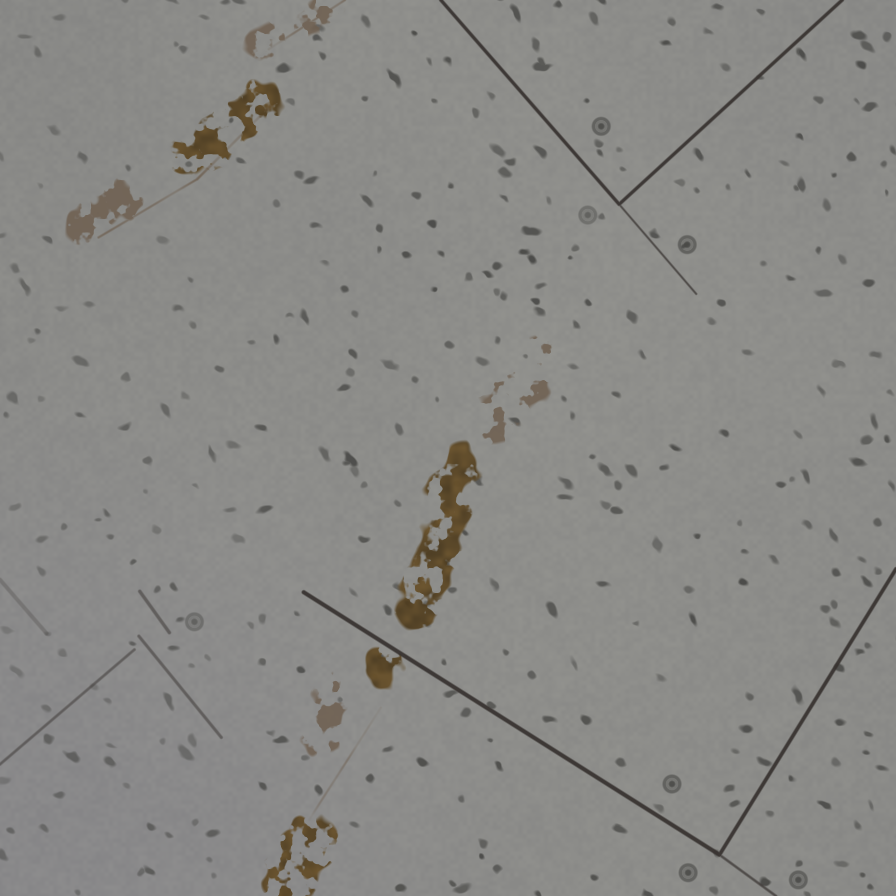
This texture is drawn by a three.js fragment shader. Its source:

```glsl
// Worn grey speckled floor with dark diagonal seams, nail heads and brown glue stains.
varying vec2 vUv;

const vec3 PALE_GREY = vec3(0.568, 0.568, 0.553);
const vec3 SHADE_GREY = vec3(0.525, 0.525, 0.518);
const vec3 SPECK_GREY = vec3(0.285, 0.285, 0.275);
const vec3 SEAM_DARK = vec3(0.215, 0.195, 0.185);
const vec3 GLUE_BROWN = vec3(0.345, 0.265, 0.135);
const vec3 RESIDUE = vec3(0.43, 0.37, 0.31);

float hash(vec2 p) {
  return fract(sin(dot(p, vec2(127.1, 311.7))) * 43758.5453);
}

float noise(vec2 p) {
  vec2 i = floor(p);
  vec2 f = fract(p);
  f = f * f * (3.0 - 2.0 * f);
  float low = mix(hash(i), hash(i + vec2(1.0, 0.0)), f.x);
  float high = mix(hash(i + vec2(0.0, 1.0)), hash(i + vec2(1.0, 1.0)), f.x);
  return mix(low, high, f.y);
}

float fbm(vec2 p) {
  return 0.6 * noise(p) + 0.28 * noise(p * 2.1 + 7.3) + 0.12 * noise(p * 4.3 + 3.1);
}

vec2 rotate(vec2 p, float angle) {
  float c = cos(angle);
  float s = sin(angle);
  return vec2(c * p.x + s * p.y, c * p.y - s * p.x);
}

float segmentDistance(vec2 p, vec2 a, vec2 b) {
  vec2 ab = b - a;
  return length(p - a - ab * clamp(dot(p - a, ab) / dot(ab, ab), 0.0, 1.0));
}

float seam(vec2 p, vec2 a, vec2 b, float halfWidth) {
  float d = segmentDistance(p, a, b);
  return 1.0 - smoothstep(halfWidth - 0.001, halfWidth + 0.0014, d);
}

// Jittered oval flecks, mostly slanting down to the right, in loose clusters
float specks(vec2 p, float cells, float share, float seed) {
  float cover = 0.0;
  vec2 home = floor(p * cells);
  for (int y = -1; y <= 1; y++) {
    for (int x = -1; x <= 1; x++) {
      vec2 cell = home + vec2(float(x), float(y));
      vec2 key = cell + seed;
      vec2 centre = (cell + vec2(hash(key + 1.7), hash(key + 5.9))) / cells;
      float cluster = 0.45 + 1.1 * noise(centre * 9.0 + seed);
      float present = step(hash(key + 9.2), share * cluster);
      vec2 q = rotate(p - centre, -0.5 + 1.5 * (hash(key + 3.4) - 0.5));
      float size = mix(0.0026, 0.0047, hash(key + 6.6));
      float stretch = mix(1.1, 2.5, pow(hash(key + 8.1), 1.5));
      float d = length(q / vec2(stretch, 1.0)) - size;
      float tone = mix(0.5, 1.0, hash(key + 2.8));
      cover = max(cover, present * tone * (1.0 - smoothstep(-0.0018, 0.0014, d)));
    }
  }
  return cover;
}

// Dark ring around a small dark head
float nail(vec2 p, vec2 centre) {
  float r = length(p - centre);
  float ring = 1.0 - smoothstep(0.0008, 0.0032, abs(r - 0.0085));
  float head = 1.0 - smoothstep(0.002, 0.006, r);
  float dish = 0.4 * (1.0 - smoothstep(0.007, 0.011, r));
  return max(max(0.7 * ring, head), dish);
}

// Broken patch along a strip; coverage sets how much of it remains
float stain(vec2 p, vec2 a, vec2 b, float halfWidth, float coverage) {
  float d = segmentDistance(p, a, b) + 0.014 * (noise(p * 75.0) - 0.5);
  float strip = 1.0 - smoothstep(halfWidth - 0.003, halfWidth + 0.002, d);
  float cut = mix(0.8, 0.2, coverage);
  return strip * smoothstep(cut - 0.05, cut + 0.05, fbm(p * 72.0));
}

void main() {
  vec2 p = vUv;

  // Uneven light, cool lower left corner and fine grain
  float light = 0.62 + 0.7 * (fbm(p * 3.0) - 0.5) - 0.35 * length(p - vec2(0.55, 0.5));
  light += 0.5 * (noise(p * 210.0) - 0.5) + 0.25 * (noise(p * 90.0) - 0.5);
  vec3 color = mix(SHADE_GREY, PALE_GREY, clamp(light + 0.1, 0.0, 1.2));
  color += vec3(0.0, -0.002, 0.012) * (1.0 - smoothstep(0.1, 0.7, length(p)));

  // Flecks, fainter toward the left
  vec2 warped = p + 0.004 * (vec2(noise(p * 130.0), noise(p * 130.0 + 40.0)) - 0.5);
  float flecks = max(specks(warped, 19.0, 0.5, 11.0), specks(warped, 25.0, 0.3, 47.0));
  color = mix(color, SPECK_GREY, flecks * mix(0.62, 0.95, smoothstep(0.0, 0.5, p.x)));

  // Thin residue and strip edges
  float residue = stain(p, vec2(0.09, 0.745), vec2(0.135, 0.775), 0.02, 0.5);
  residue = max(residue, stain(p, vec2(0.285, 0.945), vec2(0.37, 0.995), 0.015, 0.42));
  residue = max(residue, stain(p, vec2(0.605, 0.60), vec2(0.555, 0.53), 0.026, 0.33));
  residue = max(residue, stain(p, vec2(0.375, 0.23), vec2(0.36, 0.175), 0.019, 0.4));
  float edges = seam(p, vec2(0.11, 0.735), vec2(0.22, 0.80), 0.001);
  edges = max(edges, seam(p, vec2(0.22, 0.80), vec2(0.305, 0.885), 0.0012));
  edges = max(edges, seam(p, vec2(0.30, 0.945), vec2(0.385, 1.0), 0.001));
  edges = max(edges, seam(p, vec2(0.425, 0.21), vec2(0.345, 0.085), 0.001));
  color = mix(color, RESIDUE, max(0.85 * residue, edges * noise(p * 35.0)));

  // Brown glue
  float glue = stain(p, vec2(0.215, 0.825), vec2(0.29, 0.885), 0.023, 0.53);
  glue = max(glue, stain(p, vec2(0.518, 0.482), vec2(0.495, 0.455), 0.02, 0.66));
  glue = max(glue, stain(p, vec2(0.505, 0.43), vec2(0.462, 0.315), 0.021, 0.62));
  glue = max(glue, stain(p, vec2(0.43, 0.265), vec2(0.425, 0.245), 0.018, 0.58));
  glue = max(glue, stain(p, vec2(0.345, 0.06), vec2(0.325, 0.015), 0.03, 0.55));
  color = mix(color, GLUE_BROWN * (0.85 + 0.35 * noise(p * 110.0)), 0.93 * glue);

  // Seams: strong joints, then faint ones
  vec2 upperJoint = vec2(0.691, 0.772);
  vec2 lowerJoint = vec2(0.803, 0.046);
  float joints = seam(p, vec2(0.492, 1.0), upperJoint, 0.0017);
  joints = max(joints, seam(p, upperJoint, vec2(0.94, 1.0), 0.0017));
  joints = max(joints, seam(p, vec2(0.339, 0.339), lowerJoint, 0.0021));
  joints = max(joints, seam(p, lowerJoint, vec2(1.0, 0.365), 0.0019));
  joints = max(joints, 0.8 * seam(p, upperJoint, vec2(0.777, 0.672), 0.0009));
  joints = max(joints, 0.75 * seam(p, lowerJoint, vec2(0.866, 0.0), 0.0012));
  float faint = seam(p, vec2(0.0, 0.147), vec2(0.15, 0.275), 0.0013);
  faint = max(faint, seam(p, vec2(0.155, 0.29), vec2(0.247, 0.177), 0.0015));
  faint = max(faint, seam(p, vec2(0.156, 0.34), vec2(0.189, 0.294), 0.0017));
  faint = max(faint, 0.5 * seam(p, vec2(0.0, 0.353), vec2(0.052, 0.293), 0.002));
  color = mix(color, SEAM_DARK, max(0.93 * joints, 0.5 * faint));

  // Nail heads beside the seams
  float nails = max(nail(p, vec2(0.671, 0.859)), 0.7 * nail(p, vec2(0.656, 0.76)));
  nails = max(nails, max(nail(p, vec2(0.767, 0.727)), 0.7 * nail(p, vec2(0.217, 0.306))));
  nails = max(nails, max(nail(p, vec2(0.75, 0.125)), nail(p, vec2(0.768, 0.026))));
  nails = max(nails, nail(p, vec2(0.891, 0.018)));
  color = mix(color, SPECK_GREY, 0.9 * nails);

  gl_FragColor = vec4(color, 1.0);
}
```
